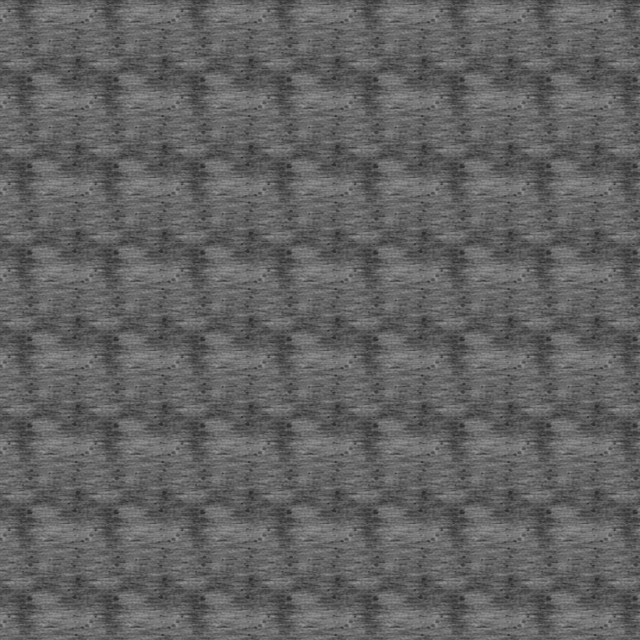
A three.js fragment shader for this texture:

```glsl
// Weathered grey wood boards with horizontal grain, knots and worn patches, tiled.
varying vec2 vUv;

const float REPEATS = 7.4;                  // tiles across and down
const vec3 WOOD = vec3(0.388);              // mean wood grey
const vec3 DARKEST = vec3(0.19);
const vec3 LIGHTEST = vec3(0.62);
const float TAU = 6.2831853;
const float JOINT_X = 0.386;                // butt joint between boards
const float WEAR = 1.0;                     // strength of worn and stained areas
const vec2 BOARD_TONE = vec2(0.018, 0.020); // slow change along and across boards
const float MOTTLE = 0.06;                  // cloudy variation
const float GRAIN = 0.10;                   // broad grain contrast
const float FIBRE = 0.13;                   // fine fibre contrast
const float CRACK = 0.09;                   // darkness of fine cracks
const float KNOT = 0.17;                    // darkness of knots
const vec2 KNOT_SIZE = vec2(0.030, 0.021);

vec2 hash2(vec2 p) {
  vec3 q = fract(p.xyx * vec3(0.1031, 0.1030, 0.0973));
  q += dot(q, q.yzx + 33.33);
  return fract((q.xx + q.yz) * q.zy);
}

// Gradient at a lattice point, wrapped so the noise tiles
float corner(vec2 cell, vec2 f, vec2 offset, vec2 period, float seed) {
  vec2 g = hash2(mod(cell + offset, period) + seed) * 2.0 - 1.0;
  return dot(g, f - offset);
}

float noise(vec2 tile, vec2 period, float seed) {
  vec2 p = tile * period;
  vec2 i = floor(p);
  vec2 f = p - i;
  vec2 w = f * f * f * (f * (f * 6.0 - 15.0) + 10.0);
  float a = corner(i, f, vec2(0.0, 0.0), period, seed);
  float b = corner(i, f, vec2(1.0, 0.0), period, seed);
  float c = corner(i, f, vec2(0.0, 1.0), period, seed);
  float d = corner(i, f, vec2(1.0, 1.0), period, seed);
  return mix(mix(a, b, w.x), mix(c, d, w.x), w.y);
}

// Shortest offset on the repeating tile
vec2 wrapped(vec2 d) {
  return fract(d + 0.5) - 0.5;
}

// Soft-edged rectangular area of wear
float patchMask(vec2 p, vec2 center, vec2 halfSize, vec2 blur) {
  vec2 d = abs(wrapped(p - center)) - halfSize;
  vec2 m = 1.0 - smoothstep(-blur, blur, d);
  return m.x * m.y;
}

// Dark oval core with a faint pale rim
float knot(vec2 p, vec2 center, float scale) {
  float r = length(wrapped(p - center) / (KNOT_SIZE * scale));
  float core = 1.0 - smoothstep(0.3, 1.2, r);
  float rim = smoothstep(0.8, 1.3, r) * (1.0 - smoothstep(1.3, 2.1, r));
  return core - 0.12 * rim;
}

// Worn pale areas and stained dark ones
float wear(vec2 tile) {
  float streak = noise(tile, vec2(4.0, 23.0), 11.0);
  float sway = noise(tile, vec2(5.0, 7.0), 23.0);
  vec2 p = tile + vec2(0.28 * streak + 0.10 * sway, 0.07 * sway + 0.03 * streak);
  vec2 j = vec2(tile.x + 0.02 * streak, p.y);
  float v = 0.050 * patchMask(p, vec2(0.77, 0.15), vec2(0.36, 0.11), vec2(0.06, 0.06));
  v += 0.045 * patchMask(p, vec2(0.08, 0.17), vec2(0.07, 0.12), vec2(0.08, 0.07));
  float end = patchMask(j, vec2(JOINT_X + 0.09, 0.93), vec2(0.10, 0.06), vec2(0.02, 0.03));
  end += patchMask(p, vec2(JOINT_X + 0.15, 0.92), vec2(0.13, 0.05), vec2(0.08, 0.04));
  v += 0.055 * end;
  v += 0.070 * patchMask(p, vec2(0.26, 0.73), vec2(0.13, 0.05), vec2(0.10, 0.04));
  v += 0.035 * patchMask(p, vec2(0.15, 0.56), vec2(0.30, 0.05), vec2(0.14, 0.04));
  v -= 0.060 * patchMask(j, vec2(JOINT_X - 0.09, 0.14), vec2(0.09, 0.20), vec2(0.05, 0.10));
  v -= 0.045 * patchMask(p, vec2(0.02, 0.90), vec2(0.35, 0.09), vec2(0.06, 0.05));
  v -= 0.045 * patchMask(p, vec2(0.78, 0.73), vec2(0.20, 0.08), vec2(0.10, 0.05));
  v -= 0.050 * patchMask(tile, vec2(0.50, 0.00), vec2(0.48, 0.010), vec2(0.05, 0.012));
  return v;
}

float knots(vec2 tile) {
  vec2 p = tile + 0.012 * noise(tile, vec2(20.0, 24.0), 41.0);
  float v = 0.0;
  for (int i = 0; i < 4; i++) {
    float n = float(i);
    float side = 1.0 - 2.0 * mod(n, 2.0);
    // Uneven column down the lower boards
    v += knot(p, vec2(0.882 + 0.024 * side, 0.44 + 0.08 * n + 0.025 * n * n), 0.9);
    // Arc sweeping across the pale board, with smaller knots beside it
    v += knot(p, vec2(1.106 - 0.05 * n, 0.118 + 0.085 * n - 0.013 * n * n), 1.1 - 0.1 * n);
    v += 0.7 * knot(p, vec2(0.862 + 0.02 * sin(n * 2.4), 0.115 + 0.075 * n), 0.7);
  }
  // Sparse column beside the joint, growing downwards
  for (int i = 0; i < 3; i++) {
    float n = float(i);
    v += knot(p, vec2(0.365 - 0.01 * n, 0.44 - 0.05 * n + 0.145 * n * n), 0.85 + 0.2 * n);
  }
  // Small scattered flecks
  for (int i = 0; i < 10; i++) {
    v += 0.6 * knot(p, hash2(vec2(float(i), 53.0)), 0.55);
  }
  return v;
}

void main() {
  vec2 tile = fract(vec2(vUv.x, 1.0 - vUv.y) * REPEATS);

  // Grain runs along the boards, bent slightly by slow noise
  vec2 bent = tile + vec2(0.0, 0.012 * noise(tile, vec2(3.0, 4.0), 3.0));
  float tone = dot(BOARD_TONE, cos(TAU * (tile - vec2(0.76, 0.27))));
  float mottle = noise(tile, vec2(3.0, 5.0), 71.0) + noise(tile, vec2(6.0, 13.0), 83.0);
  float grain = noise(bent, vec2(3.0, 17.0), 5.0) + noise(bent, vec2(5.0, 31.0), 17.0);
  float fibre = noise(bent, vec2(7.0, 43.0), 29.0) + noise(bent, vec2(31.0, 41.0), 37.0);
  float crack = smoothstep(0.18, 0.45, noise(bent, vec2(6.0, 33.0), 61.0));

  float shade = tone + WEAR * wear(tile) + MOTTLE * mottle + GRAIN * grain + FIBRE * fibre;
  shade -= CRACK * crack + KNOT * knots(tile);
  gl_FragColor = vec4(clamp(WOOD + shade, DARKEST, LIGHTEST), 1.0);
}
```
